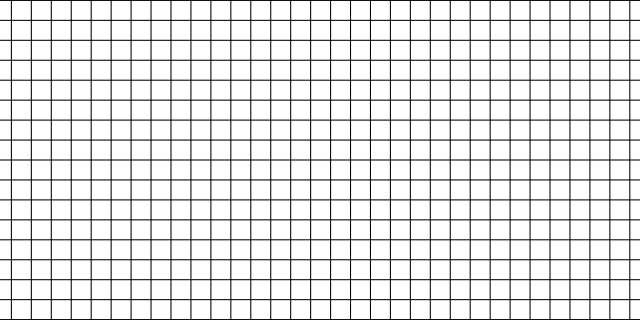
Reproduce this pattern procedurally as a WebGL 1 fragment shader.

```glsl
precision highp float;

uniform vec2 u_resolution;

// Lengths are fractions of the canvas height.
const float PITCH = 0.06234;
const float LINE_WIDTH = 0.0033;
const float FIRST_COLUMN = 0.0356;  // first upright line, from the left edge
const float MIDDLE_ROW = 0.5;       // level line through the centre
const vec3 PAPER = vec3(1.0);
const vec3 INK = vec3(0.0);

// Signed offset from the nearest line on each axis.
vec2 offsetToLine(vec2 p) {
  vec2 cell = (p - vec2(FIRST_COLUMN, MIDDLE_ROW)) / PITCH;
  return (fract(cell + 0.5) - 0.5) * PITCH;
}

// Exact share of a pixel's width that lies inside a line.
vec2 lineCoverage(vec2 offset, float pixel) {
  float halfLine = 0.5 * LINE_WIDTH;
  vec2 upper = min(offset + 0.5 * pixel, vec2(halfLine));
  vec2 lower = max(offset - 0.5 * pixel, vec2(-halfLine));
  return clamp((upper - lower) / pixel, 0.0, 1.0);
}

void main() {
  float pixel = 1.0 / u_resolution.y;
  vec2 p = gl_FragCoord.xy * pixel;

  // Union of upright and level lines.
  vec2 coverage = lineCoverage(offsetToLine(p), pixel);
  float ink = 1.0 - (1.0 - coverage.x) * (1.0 - coverage.y);

  gl_FragColor = vec4(mix(PAPER, INK, ink), 1.0);
}
```
